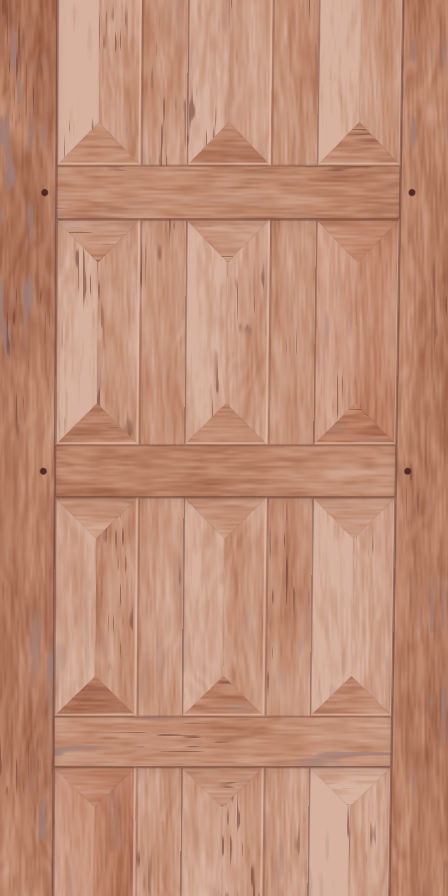
A WebGL 1 fragment shader for this texture:

```glsl
precision highp float;
// Weathered wooden door: stiles, rails and mullions framing hipped raised panels.
uniform vec2 u_resolution;

// Layout, in canvas widths
const float ROW_HEIGHT = 0.61;
const float RAIL_HALF = 0.0577;
const float PANEL_SHARE = 0.645;   // panel part of one column period
const float COLUMNS = 2.645;       // three panels and two mullions
const float SEAM = 0.0042;
const float PEG_RADIUS = 0.0075;
const float PEG_INSET = 0.026;

// Tones along the wood ramp
const float STILE_TONE = 0.27;
const float RAIL_TONE = 0.44;
const float MULLION_TONE = 0.66;
const float LEFT_TONE = 1.02;
const float RIGHT_TONE = 0.76;
const float TOP_TONE = 0.76;
const float BOTTOM_TONE = 0.50;
const float MOTTLE = 0.62;

const vec3 WOOD_DARK = vec3(0.61, 0.38, 0.28);
const vec3 WOOD_MID = vec3(0.75, 0.54, 0.435);
const vec3 WOOD_LIGHT = vec3(0.83, 0.675, 0.595);
const vec3 WEAR_GREY = vec3(0.62, 0.49, 0.47);
const vec3 CRACK = vec3(0.42, 0.25, 0.20);
const vec3 PEG = vec3(0.27, 0.13, 0.12);

float hash(vec2 p) {
  return fract(sin(dot(p, vec2(127.1, 311.7))) * 4375.85);
}

float noise(vec2 p) {
  vec2 i = floor(p), f = fract(p);
  f = f * f * (3.0 - 2.0 * f);
  return mix(mix(hash(i), hash(i + vec2(1, 0)), f.x),
             mix(hash(i + vec2(0, 1)), hash(i + 1.0), f.x), f.y);
}

float fbm(vec2 p) {
  float sum = 0.0, amp = 0.5;
  for (int i = 0; i < 4; i++) {
    sum += amp * noise(p);
    p = p * 2.03 + 7.3;
    amp *= 0.5;
  }
  return sum;
}

// Grain running along p.y: wavy rings, broad bands and fine pores
float grain(vec2 p, float seed) {
  p += seed * vec2(13.7, 29.1);
  float warp = fbm(p * vec2(8.0, 3.5));
  float rings = sin(p.x * 170.0 + warp * 38.0);
  float broad = fbm(p * vec2(30.0, 2.5)) - 0.47;
  float pores = noise(p * vec2(210.0, 26.0)) + noise(p * vec2(120.0, 11.0)) - 1.0;
  return broad * 0.55 + pores * 0.26 + rings * 0.065 * (0.4 + warp);
}

vec3 wood(float tone) {
  vec3 c = mix(WOOD_DARK, WOOD_MID, clamp(tone * 2.0, -0.5, 1.0));
  return mix(c, WOOD_LIGHT, clamp(tone * 2.0 - 1.0, 0.0, 1.15));
}

// Thin line of the seam width around distance zero
float seam(float d, float px) {
  return 1.0 - smoothstep(SEAM * 0.2, SEAM * 0.5 + px, abs(d));
}

void main() {
  vec2 p = gl_FragCoord.xy / u_resolution.x;
  float px = 1.0 / u_resolution.x;

  // Slightly tapering grid
  float left = 0.118 + 0.005 * p.y;
  float period = 0.284 + 0.004 * p.y;
  float right = left + COLUMNS * period;
  float s = p.y - 0.344;
  float rowPos = 1.679 * s - 0.039 * s * s;
  float row = floor(rowPos), railId = floor(rowPos + 0.5);
  float col = floor((p.x - left) / period);
  float u = p.x - left - col * period;
  float v = fract(rowPos) * ROW_HEIGHT - RAIL_HALF;
  float w = PANEL_SHARE * period, h = ROW_HEIGHT - 2.0 * RAIL_HALF;
  float railY = (fract(rowPos + 0.5) - 0.5) * ROW_HEIGHT;
  float railEdge = abs(railY) - RAIL_HALF;
  float inner = min(p.x - left, right - p.x);

  float tone, seed, wear = 0.3, shade = 0.0, red = 0.0;
  vec2 g = p;
  if (inner < 0.0) {                       // stiles
    seed = p.x < left ? 0.11 : 0.63;
    tone = STILE_TONE + 0.06 * step(0.5, seed);
    wear = 1.0;
  } else if (railEdge < 0.0) {             // rails
    seed = hash(vec2(railId, 4.7));
    tone = RAIL_TONE + 0.16 * step(railId, 0.5);
    wear = railId < 0.5 ? 1.0 : 0.15;
    g = p.yx;
  } else if (u > w) {                      // mullions
    seed = hash(vec2(col + 9.0, row));
    tone = MULLION_TONE + 0.2 * (seed - 0.5);
  } else {                                 // hipped panels
    float id = hash(vec2(col, row + 3.0));
    float side = min(u, w - u), end = min(v, h - v);
    float isRight = smoothstep(-px, px, u - 0.5 * w);
    float isEnd = smoothstep(-px, px, side - end);
    float endTone = v < 0.5 * h ? BOTTOM_TONE : TOP_TONE;
    float rightTone = RIGHT_TONE + 0.24 * (hash(vec2(row, col + 6.0)) - 0.5);
    tone = mix(mix(LEFT_TONE, rightTone, isRight), endTone, isEnd);
    tone += 0.28 * (id - 0.55);
    // One panel, and the foot row's first, come from darker, redder boards
    float dark = step(abs(col - 2.0) + abs(row - 1.0), 0.5) + step(col - row, 1.5) * step(col, 0.5) * step(row, -0.5);
    red = 0.6 * dark;
    tone -= 0.22 * dark;
    seed = id;
    if (end < side) { g = p.yx; seed += 0.71; }
    else seed += 0.37 * step(0.5 * w, u);
    shade = 0.12 * seam(min(abs(u - 0.5 * w) + isEnd, abs(side - end)), px);
  }

  // Seams: shadow beside the frame, pale worn arris on the panel
  float inField = step(0.0, inner) * step(0.0, railEdge);
  float sides = max(0.8 * seam(u - 0.001, px), 0.5 * seam(u - w - SEAM * 0.7, px));
  shade = max(shade, inField * sides);
  float railSeam = seam(railEdge, px) * (railY < 0.0 ? 1.0 : 0.65);
  shade = max(shade, step(0.0, inner) * railSeam);
  shade = max(shade, seam(inner, px));
  shade += 0.3 * inField * exp(-max(h - v, 0.0) / 0.012);
  shade += 0.2 * step(0.0, inner) * exp(-max(inner, 0.0) / 0.008);
  float shine = inField * max(seam(u - w + SEAM * 0.5, px), seam(v - SEAM, px) * step(u, w));

  // Grain, mottling and colour
  float mottle = fbm(p * vec2(6.0, 3.0) + seed * 17.0) - 0.47;
  tone += grain(g, seed) + MOTTLE * mottle;
  vec3 color = wood(tone);
  color *= mix(vec3(1.0), vec3(0.98, 0.91, 0.88), red);

  // Grey worn streaks and fine cracks along the grain
  vec2 q = g + seed * 11.0;
  float streak = smoothstep(0.66, 0.84, noise(q * vec2(75.0, 11.0)));
  streak *= smoothstep(0.50, 0.68, noise(q * vec2(9.0, 5.0) + 3.1));
  color = mix(color, WEAR_GREY, streak * wear * 0.8);
  float crack = smoothstep(0.72, 0.92, noise(q * vec2(190.0, 16.0) + 8.0));
  crack *= smoothstep(0.60, 0.78, noise(q * vec2(13.0, 6.0) + 21.0));
  color = mix(color, CRACK, crack * 0.55);

  color = mix(color, WOOD_LIGHT * 1.08, shine * 0.7);
  color = mix(color, CRACK, clamp(shade, 0.0, 1.0) * 0.6);

  // Pegs beside the upper rails
  float peg = length(vec2(inner + PEG_INSET, railY)) - PEG_RADIUS;
  float pegMask = (1.0 - smoothstep(-px, px, peg)) * step(0.5, railId);
  color = mix(color, PEG, pegMask * 0.9);

  gl_FragColor = vec4(color, 1.0);
}
```
